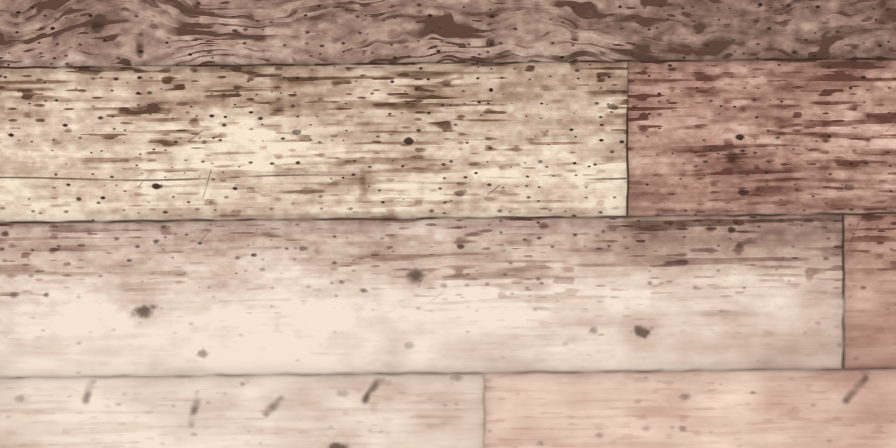
Write a Shadertoy shader that draws this texture.

```glsl
const float PITCH = 0.346;      // board height
const float FIRST_SEAM = 0.151; // distance of the first seam from the top
const float JOINT[4] = float[4](3.0, 1.401, 1.883, 1.081);
const float LEFT_TONE[4] = float[4](0.35, 0.76, 0.83, 0.92);
const float RIGHT_TONE[4] = float[4](0.31, 0.46, 0.56, 0.77);
const float RISE[4] = float[4](0.15, 0.30, 0.38, 0.04);

const vec3 UMBER = vec3(0.38, 0.28, 0.24);
const vec3 ROSE_TAN = vec3(0.69, 0.57, 0.51);
const vec3 CREAM = vec3(0.97, 0.895, 0.825);
const vec3 SOOT = vec3(0.22, 0.16, 0.13);

float hash(vec2 p) {
    vec3 q = fract(p.xyx * vec3(0.1031, 0.1030, 0.0973));
    q += dot(q, q.yzx + 33.33);
    return fract((q.x + q.y) * q.z);
}

float noise(vec2 p) {
    vec2 i = floor(p), f = fract(p);
    f = f * f * (3.0 - 2.0 * f);
    float low = mix(hash(i), hash(i + vec2(1, 0)), f.x);
    float high = mix(hash(i + vec2(0, 1)), hash(i + vec2(1, 1)), f.x);
    return mix(low, high, f.y);
}

float fbm(vec2 p) {
    float sum = 0.0, amp = 0.5;
    for (int i = 0; i < 4; i++) {
        sum += amp * noise(p);
        p = p * 2.03 + 17.3;
        amp *= 0.5;
    }
    return sum / 0.9375;
}

float stroke(float dist, float halfWidth, float soft) {
    return 1.0 - smoothstep(halfWidth - soft, halfWidth + soft, abs(dist));
}

// Scattered pits of varied size and darkness
float pits(vec2 p, float cell, float radius, float density, float soft) {
    vec2 id = floor(p / cell);
    vec2 centre = 0.2 + 0.6 * vec2(hash(id + 3.1), hash(id + 41.7));
    vec2 q = (fract(p / cell) - centre) * cell;
    float pick = hash(id + 8.3);
    float size = radius * (0.35 + 0.75 * pick * pick);
    float d = length(q * vec2(0.75, 1.15)) - size + radius * 0.5 * (noise(p * 120.0) - 0.5);
    float shade = 0.4 + 0.6 * hash(id + 63.0);
    return shade * step(hash(id + 77.0), density) * (1.0 - smoothstep(-soft, soft, d));
}

// Scattered slanted marks of varied length
float scratches(vec2 p, float cell, float len, float width, float density, float soft) {
    vec2 id = floor(p / cell);
    vec2 jitter = 0.35 + 0.3 * vec2(hash(id + 31.0), hash(id + 67.0));
    vec2 q = (fract(p / cell) - jitter) * cell;
    float angle = 0.5 + 0.9 * hash(id + 12.0);
    vec2 dir = vec2(cos(angle), sin(angle));
    float reach = len * (0.4 + 0.6 * hash(id + 19.0));
    float d = length(q - dir * clamp(dot(q, dir), -reach, reach));
    return step(hash(id + 5.0), density) * stroke(d, width, soft) * noise(p * 60.0);
}

// Knot: x is the dark heart, y the surrounding halo
vec2 knot(vec2 p, float v, float row) {
    float cell = 0.6;
    vec2 id = vec2(floor(p.x / cell), row);
    vec2 centre = vec2(0.25 + 0.5 * hash(id + 21.0), 0.35 + 0.4 * hash(id + 55.0));
    vec2 q = vec2((fract(p.x / cell) - centre.x) * cell, (v - centre.y) * PITCH);
    float d = length(q * vec2(0.75, 1.2)) + 0.02 * (fbm(p * 55.0) - 0.5);
    float present = step(0.2, hash(id + 91.0));
    return present * vec2(1.0 - smoothstep(0.006, 0.022, d), exp(-d * d * 700.0));
}

void mainImage(out vec4 fragColor, in vec2 fragCoord) {
    vec2 p = fragCoord / iResolution.y;
    float px = 1.0 / iResolution.y;
    float depth = 1.0 - p.y + 0.01 * p.x; // downward, seams slightly tilted
    float focus = 1.0 - smoothstep(0.35, 0.85, depth);
    float soft = px + 0.003 * (1.0 - focus);

    // Board layout
    float course = (depth - FIRST_SEAM) / PITCH + 1.0;
    int row = int(clamp(floor(course), 0.0, 3.0));
    float v = fract(course);
    float jointDist = p.x - JOINT[row] + 0.003 * (noise(vec2(3.0, depth * 30.0)) - 0.5);
    float right = smoothstep(-soft, soft, jointDist);
    float seed = float(row) * 13.7 + step(0.0, jointDist) * 5.3;

    // Broad light and stains
    float tone = mix(LEFT_TONE[row], RIGHT_TONE[row], right);
    tone += RISE[row] * (1.0 - 0.5 * right) * (smoothstep(0.0, 0.65, v) - 0.7);
    tone -= 0.14 * smoothstep(1.1, 2.0, p.x) * (1.0 - right);
    tone += 0.38 * (fbm(vec2(p.x * 2.5, depth * 7.0) + seed) - 0.5);
    tone += 0.36 * (fbm(p * vec2(9.0, 16.0) + seed) - 0.5);

    // Broken grain, swirling in the top course and fading down each board
    float swirl = row == 0 ? 0.14 : 0.010;
    float grainY = depth + swirl * fbm(p * vec2(4.0, 6.0) + seed);
    float fibre = fbm(vec2(p.x * 6.0, grainY * 80.0) + seed) - 0.5;
    float rings = noise(vec2(p.x * 7.0, grainY * 115.0) + seed * 2.0);
    float flecks = noise(vec2(p.x * 32.0, grainY * 120.0) + seed * 3.0);
    float patches = smoothstep(0.32, 0.6, fbm(p * vec2(6.0, 14.0) + seed + 9.0));
    float fade = row == 0 ? 1.0 : 1.0 - 0.5 * smoothstep(0.3, 0.8, v);
    float grain = mix(0.15, 1.0, focus) * fade;
    tone += fibre * mix(0.12, 0.42, focus);
    tone -= 0.48 * grain * patches * smoothstep(0.55, 0.85, rings);
    tone -= 0.60 * grain * mix(0.3, 1.0, patches) * smoothstep(0.70, 0.92, flecks);
    tone += mix(0.05, 0.46, focus) * (fbm(p * vec2(50.0, 70.0)) - 0.5);
    tone += 0.05 * grain;

    vec2 knots = knot(p, v, float(row) + 2.0);
    tone -= 0.22 * knots.y;

    // Wood colour: yellower in the second course, rosier beyond the joints
    vec3 color = mix(UMBER, ROSE_TAN, clamp(tone * 2.0, 0.0, 1.0));
    color = mix(color, CREAM, clamp(tone * 2.0 - 1.0, 0.0, 1.0));
    float yellow = row == 1 ? 1.0 - right : 0.0;
    color += right * vec3(0.022, -0.012, -0.014) + yellow * vec3(0.0, 0.002, -0.02);

    // Wear
    float wear = 0.6 * knots.x;
    wear = max(wear, pits(p, 0.027, 0.0038, 0.06 + 0.32 * focus, soft) * mix(0.25, 1.0, focus));
    wear = max(wear, pits(p + 0.37, 0.11, 0.0085, 0.28, soft) * mix(0.35, 1.0, focus));
    wear = max(wear, 0.6 * focus * scratches(p, 0.13, 0.04, 0.0012, 0.08, px));
    float smudge = scratches(p + vec2(0.1, 0.0), 0.21, 0.035, 0.007, 0.5, 0.007);
    wear = max(wear, 0.7 * smudge * smoothstep(0.84, 0.86, depth));
    float crackDist = (v - 0.73) * PITCH + 0.025 * (noise(vec2(p.x * 3.0, 4.0)) - 0.5);
    float crack = stroke(crackDist, 0.0018, px) * smoothstep(0.2, 0.6, noise(vec2(p.x * 8.0, 2.0)));
    wear = max(wear, row == 1 ? 0.6 * crack * (1.0 - right) : 0.0);

    // Seams, joints and their shadows
    float seamDist = (fract(course + 0.5) - 0.5) * PITCH + 0.003 * (noise(p * 25.0) - 0.5);
    float ragged = mix(0.3, 1.0, smoothstep(0.2, 0.7, noise(p * 22.0 + 5.0)));
    float gap = stroke(seamDist, 0.0022, soft) * mix(0.45, 0.9, focus);
    gap = max(gap, stroke(jointDist, 0.0022, soft) * (row == 3 ? 0.25 : 0.85));
    float shadow = 0.18 * exp(-abs(seamDist) * 90.0) + 0.10 * exp(-abs(jointDist) * 80.0);
    color *= 1.0 - shadow;
    color = mix(color, SOOT, max(wear, gap * ragged));

    fragColor = vec4(clamp(color, 0.0, 1.0), 1.0);
}
```
